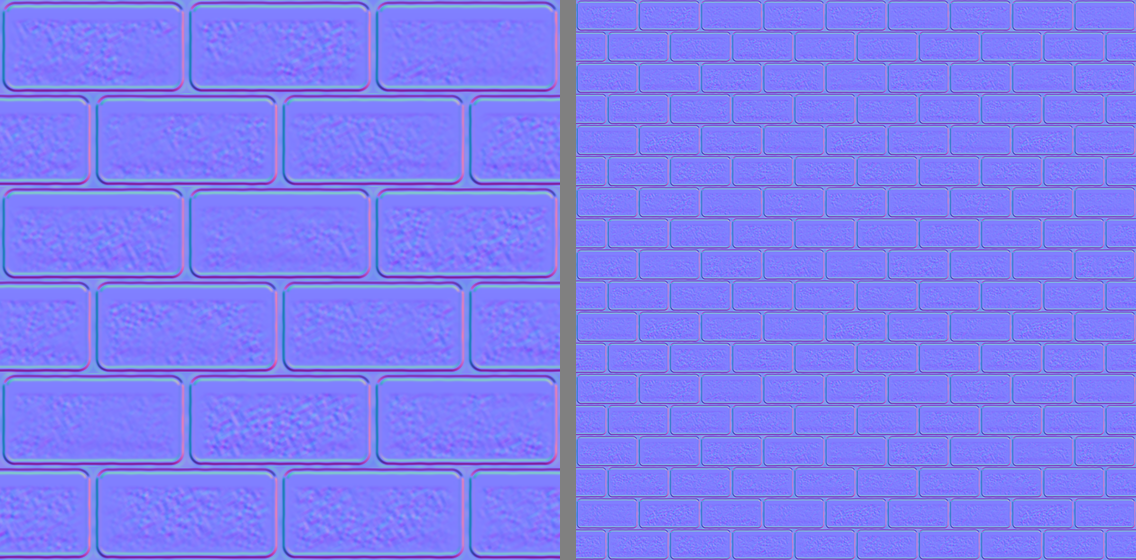
Left: one tile. Right: repeated 3 by 3.
Write a WebGL 1 fragment shader that draws this texture map.

```glsl
precision highp float;
// Tileable normal map of a running-bond wall: rounded bricks with lipped edges and rough inset faces.
uniform vec2 u_resolution;

const vec2 BRICKS = vec2(3.0, 6.0);        // bricks across, rows up
const vec2 HALF_SIZE = vec2(0.961, 0.469); // lengths below are in row heights
const float CORNER = 0.125;
const float LINE = 0.0108;                 // softness of the edge lines
const float LIP_INSET = 0.037;
const float BEVEL_TILT = 0.80;
const float GROOVE_TILT = 0.62;
const float LIP_TILT = 0.58;
const float MORTAR_TILT = 0.30;
const float GRAIN = 1.15;
const float GRAIN_STEP = 0.0025;
const float GRAIN_CELLS = 60.0;
const float BLUE_LOSS = 0.36;              // darkening of blue on steep edges
const float SHADE_LOSS = 0.14;             // extra darkening where facing down
const vec2 FACE_MIN = vec2(-0.85, -0.40);
const vec2 FACE_MAX = vec2(0.85, 0.27);

float hash(vec2 p) {
  vec3 q = fract(vec3(p.xyx) * 0.1031);
  q += dot(q, q.yzx + 33.33);
  return fract((q.x + q.y) * q.z);
}

// Value noise over unit cells that wraps after the given whole number of them.
float noise(vec2 p, vec2 cells) {
  vec2 i = floor(p);
  vec2 f = p - i;
  f = f * f * (3.0 - 2.0 * f);
  vec2 a = mod(i, cells);
  vec2 b = mod(i + 1.0, cells);
  return mix(mix(hash(a), hash(vec2(b.x, a.y)), f.x),
             mix(hash(vec2(a.x, b.y)), hash(b), f.x), f.y);
}

float blotches(vec2 uv, vec2 cells) {
  return noise(uv * cells, cells);
}

// Two layers turned by whole-number slopes, so they wrap without showing a grid.
float grainHeight(vec2 uv) {
  vec2 fine = vec2(2.0 * uv.x + uv.y, 2.0 * uv.y - uv.x) * GRAIN_CELLS;
  vec2 coarse = vec2(uv.x - uv.y, uv.x + uv.y) * GRAIN_CELLS;
  return 0.55 * noise(fine, vec2(GRAIN_CELLS)) + 0.45 * noise(coarse + 17.3, vec2(GRAIN_CELLS));
}

vec2 grainTilt(vec2 uv) {
  float h = grainHeight(uv);
  return GRAIN * vec2(h - grainHeight(uv + vec2(GRAIN_STEP, 0.0)),
                      h - grainHeight(uv + vec2(0.0, GRAIN_STEP)));
}

float ridge(float x, float width) {
  return exp(-x * x / (2.0 * width * width));
}

// Signed distance to a rounded box, with its outward direction in yz.
vec3 roundedBox(vec2 p) {
  vec2 q = abs(p) - HALF_SIZE + CORNER;
  vec2 corner = max(q, 0.0);
  float d = length(corner) + min(max(q.x, q.y), 0.0) - CORNER;
  vec2 axis = q.x > q.y ? vec2(1.0, 0.0) : vec2(0.0, 1.0);
  vec2 n = min(q.x, q.y) > 0.0 ? normalize(corner) : axis;
  return vec3(d, n * vec2(p.x < 0.0 ? -1.0 : 1.0, p.y < 0.0 ? -1.0 : 1.0));
}

// Bevel on the sides and bottom, groove along the top.
vec2 edgeTilt(vec3 box, float wear) {
  float d = box.x + 0.006 * (wear - 0.5);
  vec2 n = box.yz;
  float top = smoothstep(0.1, 0.6, n.y);
  float rim = ridge(d, LINE);
  float lip = ridge(d + LIP_INSET, LINE * 1.15);
  float sideWear = mix(1.0, 0.6 + 0.5 * wear, max(n.x, 0.0));
  float bevel = BEVEL_TILT * sideWear * rim - LIP_TILT * lip * mix(0.15, 0.85, max(-n.y, 0.0));
  float groove = LIP_TILT * lip - GROOVE_TILT * rim;
  return n * mix(bevel, groove, top);
}

// Coverage of the rough face, with ragged borders.
float faceMask(vec2 p, float ragged) {
  vec2 soft = vec2(0.10, 0.04);
  vec2 q = p + (ragged - 0.5) * vec2(0.10, 0.03);
  vec2 m = smoothstep(FACE_MIN - soft, FACE_MIN + soft, q)
         * (1.0 - smoothstep(FACE_MAX - soft, FACE_MAX + soft, q));
  return m.x * m.y;
}

void main() {
  vec2 uv = gl_FragCoord.xy / u_resolution;

  // Brick cell: even rows counted from the bottom are shifted by half a brick.
  vec2 grid = uv * BRICKS;
  grid.x -= 0.5 * (1.0 - mod(floor(grid.y), 2.0));
  vec2 id = mod(floor(grid), BRICKS);
  vec2 p = (fract(grid) - 0.5) * vec2(2.0, 1.0);

  vec3 box = roundedBox(p);
  float wear = blotches(uv, vec2(60.0));
  vec2 edge = edgeTilt(box, wear);

  // Mortar leans upward in the level joints and flattens in upright ones and crossings.
  float mortar = smoothstep(0.008, 0.028, box.x);
  float smear = blotches(uv + 0.19, vec2(42.0, 66.0));
  float lean = mix(0.4, 1.0, abs(box.z)) * (1.0 - 0.6 * smoothstep(0.04, 0.075, box.x));
  edge += mortar * vec2(0.26 * (smear - 0.5), MORTAR_TILT * lean * (0.45 + 0.9 * wear));

  // Rough face: patchy grain, a ledge at its top and a shallow dip near its bottom.
  float face = faceMask(p, blotches(uv, vec2(36.0)));
  float patches = smoothstep(0.2, 0.75, blotches(uv + 0.61, vec2(15.0, 21.0)));
  float strength = mix(0.7, 1.1, hash(id + 7.0)) * mix(0.4, 1.1, patches);
  vec2 surface = grainTilt(uv) * face * strength;
  float span = 1.0 - smoothstep(0.74, 0.88, abs(p.x));
  float ledge = ridge(p.y - FACE_MAX.y, 0.016) * (0.4 + wear);
  surface.y -= 0.015 * face + span * (0.10 * ledge + 0.08 * ridge(p.y + 0.27, 0.04));

  vec2 tilt = clamp(edge + surface, -0.95, 0.95);
  float blue = 1.0 - BLUE_LOSS * length(edge) - SHADE_LOSS * max(-edge.y, 0.0) - 0.08 * length(surface);
  gl_FragColor = vec4(0.5 + 0.5 * tilt, blue, 1.0);
}
```
